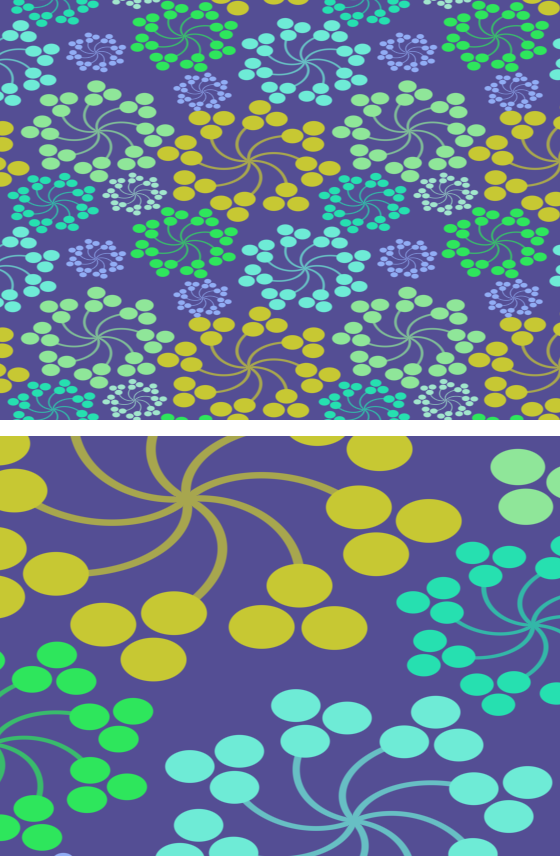
Top, the full canvas; bottom, a detail of the centre.
A WebGL 1 fragment shader for this pattern:

```glsl
precision highp float;
// Pinwheel blossoms scattered on a violet ground, repeated over a wide tile.
// Each blossom folds its angle into eight sectors; a sector holds one spiral
// stem ending in a triangle of three round buds. Sizes, turns and tints vary.

uniform vec2 u_resolution;

const float TAU = 6.2831853;
const float SECTOR = TAU / 8.0;
const vec2 TILES_PER_HEIGHT = vec2(1.35, 2.035);

// Proportions of a blossom of size 1, in tile units
const float STEM_LENGTH = 0.185;
const float STEM_TWIST = 1.0;
const float STEM_HALF_WIDTH = 0.0052;
const float STEM_OPACITY = 0.72;
const float BUD_RADIUS = 0.0353;
const float BUD_SPACING = 0.078;
const float BUD_LEAN = -0.735;     // direction of the bud triangle
const float SECTOR_CENTRE = -0.157;

vec2 polar(float radius, float angle) {
  return radius * vec2(cos(angle), sin(angle));
}

float foldAngle(float angle) {
  return mod(angle + 0.5 * SECTOR, SECTOR) - 0.5 * SECTOR;
}

float coverage(float dist, float blur) {
  return 1.0 - smoothstep(-blur, blur, dist);
}

// Distance to eight spiral arms running from the centre to the buds
float stemDistance(float radius, float angle) {
  float t = radius / STEM_LENGTH;
  float offset = foldAngle(angle - STEM_TWIST * (1.0 - t));
  float slope = STEM_TWIST * t;
  float across = radius * abs(offset) / sqrt(1.0 + slope * slope);
  return max(across - STEM_HALF_WIDTH, radius - STEM_LENGTH);
}

// Distance to the three buds at the tip of each stem
float budDistance(float radius, float angle) {
  float folded = foldAngle(angle - SECTOR_CENTRE) + SECTOR_CENTRE;
  vec2 p = polar(radius, folded) - vec2(STEM_LENGTH, 0.0);
  float nearest = length(p);
  for (int i = 0; i < 2; i++) {
    float side = float(i) - 0.5;
    vec2 bud = polar(BUD_SPACING, BUD_LEAN + side * TAU / 6.0);
    nearest = min(nearest, length(p - bud));
  }
  return nearest - BUD_RADIUS;
}

// Paints one blossom, wrapped around the tile edges
vec3 blossom(vec3 ground, vec2 uv, vec2 centre, float size, float turn,
             vec3 tint, float blur) {
  vec2 p = (fract(uv - centre + 0.5) - 0.5) / size;
  float radius = length(p);
  float angle = atan(p.y, p.x + 1e-6) - radians(turn);
  float edge = blur / size;
  float stem = coverage(stemDistance(radius, angle), edge);
  float bud = coverage(budDistance(radius, angle), edge);
  vec3 color = mix(ground, tint, STEM_OPACITY * stem);
  return mix(color, tint, bud);
}

void main() {
  vec2 uv = gl_FragCoord.xy / u_resolution.y * TILES_PER_HEIGHT;
  float blur = 0.75 * TILES_PER_HEIGHT.y / u_resolution.y;

  vec3 violet = vec3(0.33, 0.305, 0.58);
  vec3 gold = vec3(0.78, 0.785, 0.20);
  vec3 leaf = vec3(0.56, 0.90, 0.60);
  vec3 aqua = vec3(0.43, 0.92, 0.84);
  vec3 green = vec3(0.18, 0.90, 0.36);
  vec3 teal = vec3(0.15, 0.88, 0.69);
  vec3 mint = vec3(0.63, 0.90, 0.80);
  vec3 lavender = vec3(0.57, 0.68, 0.96);

  // Large to small: centre, size, turn in degrees, tint
  vec3 color = violet;
  color = blossom(color, uv, vec2(0.800, 0.255), 1.00, -4.2, gold, blur);
  color = blossom(color, uv, vec2(0.314, 0.399), 0.83, 4.7, leaf, blur);
  color = blossom(color, uv, vec2(0.979, 0.735), 0.75, 22.0, aqua, blur);
  color = blossom(color, uv, vec2(0.592, 0.859), 0.61, 23.0, green, blur);
  color = blossom(color, uv, vec2(0.171, 0.051), 0.51, -12.5, teal, blur);
  color = blossom(color, uv, vec2(0.433, 0.095), 0.35, 8.0, mint, blur);
  color = blossom(color, uv, vec2(0.309, 0.781), 0.335, 20.0, lavender, blur);
  color = blossom(color, uv, vec2(0.651, 0.590), 0.32, -8.0, lavender, blur);

  gl_FragColor = vec4(color, 1.0);
}
```
